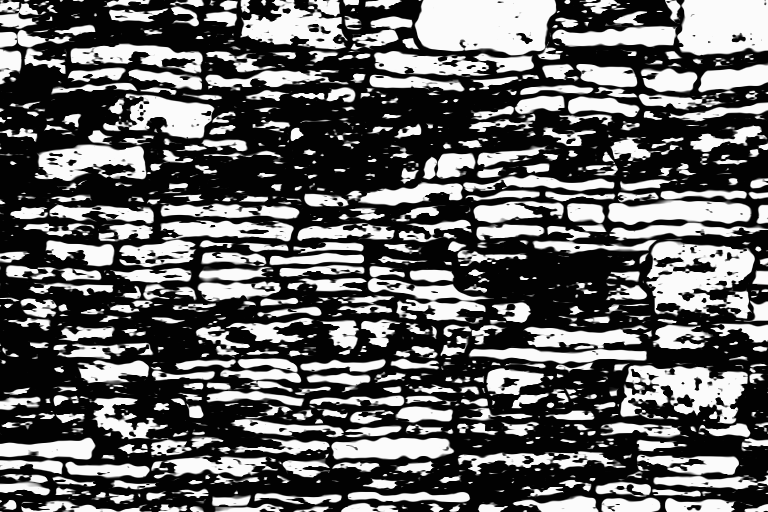
A WebGL 2 fragment shader for this texture:

```glsl
#version 300 es
precision highp float;

uniform vec2 u_resolution;
out vec4 fragColor;

const vec2 BLOCK = vec2(0.30, 0.059);      // mean size of a course block
const vec2 SLAB_GRID = vec2(0.37, 0.27);   // spacing of the large slabs
const float SLAB_CHANCE = 0.62;
const float JOINT = 0.0047;                // half width of a joint
const float CORNER = 0.011;
const float ROUGHNESS = 0.009;             // chipping of the outlines
const float EDGE_SOFT = 0.0019;
const float TONE_SOFT = 0.055;
const float EXPOSURE = 0.025;
const float STONE_CONTRAST = 0.52;
const float TOP_LIGHT = 0.09;
const vec2 GRAIN = vec2(24.0, 62.0);       // bedded surface grain
const vec3 INK = vec3(0.008);
const vec3 PAPER = vec3(0.985);

float hash(vec2 p) {
    vec3 q = fract(vec3(p.xyx) * 0.1031);
    q += dot(q, q.yzx + 33.33);
    return fract((q.x + q.y) * q.z);
}

float noise(vec2 p) {
    vec2 i = floor(p), f = fract(p);
    f = f * f * (3.0 - 2.0 * f);
    return mix(mix(hash(i), hash(i + vec2(1, 0)), f.x),
               mix(hash(i + vec2(0, 1)), hash(i + vec2(1, 1)), f.x), f.y);
}

float grain(vec2 p) {
    float sum = 0.0, weight = 0.44;
    for (int i = 0; i < 3; i++) {
        sum += weight * (noise(p) - 0.5);
        p = p * vec2(2.1, 1.95) + 17.3;
        weight *= 0.78;
    }
    return sum;
}

float roundBox(vec2 p, vec2 halfSize) {
    float r = min(CORNER, 0.8 * min(halfSize.x, halfSize.y));
    vec2 q = abs(p) - halfSize + r;
    return length(max(q, 0.0)) + min(max(q.x, q.y), 0.0) - r;
}

float boundary(float i, float seed) {
    return i + 0.45 * (hash(vec2(i, seed)) - 0.5);
}

// Index, start and end of the uneven interval holding x
vec3 span(float x, float seed) {
    float i = floor(x);
    if (x < boundary(i, seed)) i -= 1.0;
    else if (x >= boundary(i + 1.0, seed)) i += 1.0;
    return vec3(i, boundary(i, seed), boundary(i + 1.0, seed));
}

// Each stone: signed distance, height within it (-1 to 1), random value
vec3 courseStone(vec2 p) {
    vec3 row = span(p.y / BLOCK.y, 71.0);
    vec3 col = span(p.x / BLOCK.x + 0.7 * hash(vec2(row.x, 5.0)), row.x + 130.0);
    float shift = 0.7 * hash(vec2(row.x, 5.0));
    vec2 lo = vec2(col.y - shift, row.y) * BLOCK;
    vec2 hi = vec2(col.z - shift, row.z) * BLOCK;
    vec2 id = vec2(col.x, row.x) + 40.0;

    // Split tall blocks into layers, then layers into lengths
    if (hi.y - lo.y > 0.043 && hash(id + 3.7) < 0.78) {
        float cut = mix(lo.y, hi.y, mix(0.38, 0.62, hash(id + 9.1)));
        if (p.y < cut) hi.y = cut; else { lo.y = cut; id += 57.0; }
    }
    if (hash(id + 21.3) < 0.8) {
        float cut = mix(lo.x, hi.x, mix(0.25, 0.75, hash(id + 28.9)));
        if (p.x < cut) hi.x = cut; else { lo.x = cut; id += 113.0; }
    }
    vec2 halfSize = 0.5 * (hi - lo);
    vec2 local = p - 0.5 * (hi + lo);
    float d = roundBox(local, max(halfSize - JOINT, 0.001));
    return vec3(d, local.y / halfSize.y, hash(id + 41.7));
}

vec3 slabStone(vec2 p) {
    vec3 nearest = vec3(1.0, 0.0, 0.0);
    vec2 home = floor(p / SLAB_GRID);
    for (int y = -1; y <= 1; y++)
    for (int x = -1; x <= 1; x++) {
        vec2 id = home + vec2(x, y) + 20.0;
        if (hash(id + 2.3) > SLAB_CHANCE) continue;
        vec2 jitter = vec2(hash(id + 6.1), hash(id + 14.9)) - 0.5;
        vec2 local = p - (id - 20.0 + 0.5 + 0.5 * jitter) * SLAB_GRID;
        vec2 halfSize = mix(vec2(0.07, 0.034), vec2(0.155, 0.082),
                            vec2(hash(id + 31.1), hash(id + 37.7)));
        local.y += 0.14 * (hash(id + 44.3) - 0.5) * local.x;
        local.x += 0.7 * (hash(id + 51.9) - 0.5) * local.y;
        float d = roundBox(local, halfSize);
        if (d < nearest.x) nearest = vec3(d, local.y / halfSize.y, hash(id + 63.3));
    }
    return nearest;
}

void main() {
    vec2 uv = gl_FragCoord.xy / u_resolution.y;

    // Bend the courses and roughen the outlines
    vec2 p = uv + 4.0;
    p.y += 0.028 * (noise(p * vec2(4.5, 5.0)) - 0.5) + 0.012 * (noise(p * vec2(17.0, 14.0)) - 0.5);
    p.x += 0.026 * (noise(p * vec2(12.0, 24.0) + 31.0) - 0.5);
    float chips = ROUGHNESS * (noise(uv * vec2(52.0, 85.0)) - 0.5);

    vec3 stone = courseStone(p);
    vec3 slab = slabStone(p);
    float isSlab = step(slab.x, JOINT);
    stone.x = max(stone.x, 2.0 * JOINT - slab.x);
    stone = mix(stone, slab, isSlab);

    // Bedded grain, coarser and more even on some slabs
    vec2 stretch = mix(GRAIN, vec2(34.0, 48.0), isSlab * stone.z);
    vec2 bed = uv + vec2(0.0, 0.16 * (stone.z - 0.5) * uv.x);
    float tone = EXPOSURE + STONE_CONTRAST * (stone.z - 0.47);
    tone += 1.25 * grain(bed * stretch + 90.0 * stone.z);
    tone += TOP_LIGHT * stone.y + 0.28 * (noise(uv * vec2(3.0, 4.0) + 8.0) - 0.5);
    tone += 0.22 * (noise(uv * vec2(13.0, 21.0) + 50.0) - 0.5);

    float light = smoothstep(-TONE_SOFT, TONE_SOFT, tone);
    light *= 1.0 - smoothstep(-EDGE_SOFT, EDGE_SOFT, stone.x + chips);
    fragColor = vec4(mix(INK, PAPER, light), 1.0);
}
```
